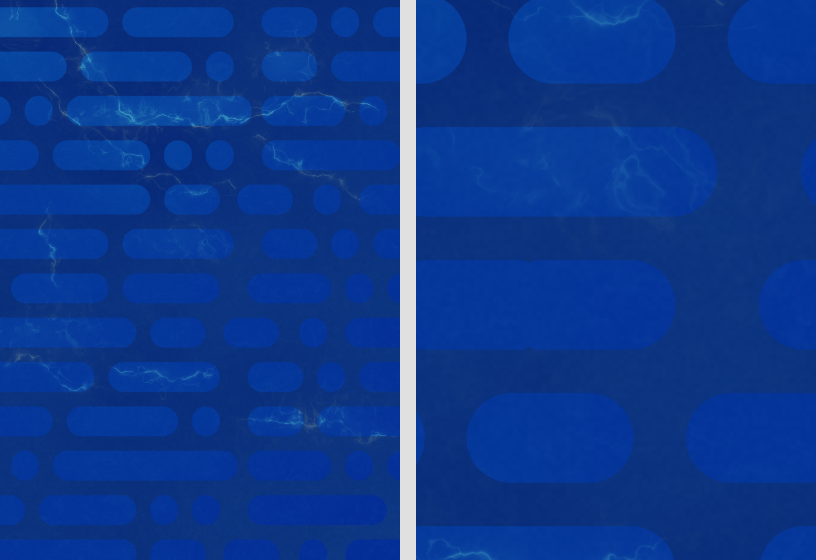
Left, the full canvas; right, a detail of the centre.
Write a Shadertoy shader that draws this background.

```glsl
// Deep blue backdrop with thirteen rows of dash-and-dot capsules, crossed by
// glowing mineral veins. Capsules fill the spaces between listed gaps; veins
// are noise-warped segments plus patches of ridged noise.

const float ROW_PITCH = 0.0792;    // all lengths in canvas heights
const float HALF_HEIGHT = 0.0267;
const float UNIT = 0.02487;        // horizontal step of the capsule grid
const float GRID_LEFT = 0.0195;
const int SHIFT_ROW = 6;           // rows from here on move one unit left
const float DENT_RADIUS = 0.004;   // notch where two capsules fuse
const float VEIN_WIDTH = 0.0007;
const float WARP = 0.075;

const vec3 FIELD_DARK = vec3(0.025, 0.155, 0.465);
const vec3 FIELD_LIGHT = vec3(0.05, 0.215, 0.51);
const vec3 PILL_BRIGHT = vec3(0.025, 0.275, 0.63);
const vec3 PILL_DEEP = vec3(0.015, 0.18, 0.59);
const vec3 VEIN_CYAN = vec3(0.24, 0.62, 0.76);
const vec3 VEIN_SAND = vec3(0.36, 0.43, 0.52);

// Six row patterns, five gaps each, in grid units
const int ROW_PATTERN[13] = int[13](0, 1, 2, 3, 4, 0, 5, 4, 0, 1, 2, 3, 4);
const float GAP_START[30] = float[30](
    7., 16., 22., 25., 40.,   4., 13., 16., 22., 40.,   0., 3., 17.3, 24., 27.,
    2., 10., 13., 16., 28.,   10., 15., 20.25, 23.7, 40.,   0., 8., 16., 24., 27.);
const float GAP_END[30] = float[30](
    8., 18., 23., 26., 41.,   5., 14., 18., 23., 41.,   1., 4., 18., 25., 28.,
    3., 11., 14., 18., 29.,   11., 16.25, 21.7, 25., 41.,   1., 9., 18., 25., 28.);

// Vein strands: start and end, y downwards
const vec4 STRANDS[12] = vec4[12](
    vec4(.07, .16, .25, .30), vec4(.11, .01, .17, .11), vec4(.17, .11, .24, .215),
    vec4(.24, .215, .44, .20), vec4(.44, .21, .56, .175), vec4(.56, .175, .68, .20),
    vec4(.46, .25, .64, .34), vec4(.24, .32, .43, .34), vec4(.09, .38, .10, .52),
    vec4(.03, .64, .17, .70), vec4(.19, .665, .37, .68), vec4(.44, .75, .70, .775));
// Filament patches: centre and radii
const vec4 PATCHES[8] = vec4[8](
    vec4(.02, .045, .05, .04), vec4(.16, .12, .035, .035), vec4(.51, .115, .07, .05),
    vec4(.38, .18, .09, .04), vec4(.25, .215, .09, .035), vec4(.33, .43, .08, .04),
    vec4(.08, .60, .11, .05), vec4(.58, .755, .13, .04));

float hash(vec2 p) {
    vec3 q = fract(p.xyx * 0.1031);
    q += dot(q, q.yzx + 33.33);
    return fract((q.x + q.y) * q.z);
}

float noise(vec2 p) {
    vec2 i = floor(p), f = fract(p);
    f = f * f * (3.0 - 2.0 * f);
    return mix(mix(hash(i), hash(i + vec2(1, 0)), f.x),
               mix(hash(i + vec2(0, 1)), hash(i + vec2(1, 1)), f.x), f.y);
}

float fbm(vec2 p) {
    float sum = 0.0, amp = 0.5;
    for (int i = 0; i < 5; i++) {
        sum += amp * noise(p);
        p = mat2(1.6, 1.2, -1.2, 1.6) * p + 7.3;
        amp *= 0.5;
    }
    return sum / 0.96875;
}

// Signed distance to a capsule from x = a to x = b; q.y is zero on its axis
float capsule(vec2 q, float a, float b) {
    float halfWidth = 0.5 * (b - a);
    float r = min(HALF_HEIGHT, halfWidth);
    vec2 d = abs(q - vec2(0.5 * (a + b), 0.0)) - vec2(halfWidth, HALF_HEIGHT) + r;
    return length(max(d, 0.0)) + min(max(d.x, d.y), 0.0) - r;
}

float capsuleRows(vec2 p) {
    int row = clamp(int(floor(p.y / ROW_PITCH)), 0, 12);
    vec2 q = vec2(p.x - GRID_LEFT, p.y - (float(row) + 0.5) * ROW_PITCH);
    if (row >= SHIFT_ROW) q.x += UNIT;
    float left = -9.0, dist = 1.0;
    for (int i = 0; i < 5; i++) {
        int gap = ROW_PATTERN[row] * 5 + i;
        float right = GAP_START[gap], span = right - left;
        float d = capsule(q, left * UNIT, right * UNIT);
        // Fused capsules show a small dent on both long edges
        float split = abs(span - 7.0) < 0.1 ? 0.5 : 0.72;
        if (split < 0.6 || abs(span - 13.3) < 0.1) {
            vec2 dent = vec2((left + split * span) * UNIT, HALF_HEIGHT + 0.0025);
            d = max(d, DENT_RADIUS - length(vec2(q.x, abs(q.y)) - dent));
        }
        dist = min(dist, d);
        left = GAP_END[gap];
    }
    return min(dist, capsule(q, left * UNIT, (left + 9.0) * UNIT));
}

float segment(vec2 p, vec2 a, vec2 b) {
    vec2 pa = p - a, ba = b - a;
    return length(pa - ba * clamp(dot(pa, ba) / dot(ba, ba), 0.0, 1.0));
}

float veins(vec2 p, float px) {
    vec2 warp = vec2(fbm(p * 17.0), fbm(p * 17.0 + 40.0)) - 0.5;
    vec2 fork = vec2(fbm(p * 24.0 + 80.0), fbm(p * 24.0 + 120.0)) - 0.5;
    float width = VEIN_WIDTH + 0.5 * px, glow = 0.0, haze = 0.0;
    for (int i = 0; i < 12; i++) {
        vec4 s = STRANDS[i];
        float d1 = segment(p + WARP * warp, s.xy, s.zw);
        float d2 = segment(p + 1.5 * WARP * fork, s.xy, s.zw);
        float line = exp(-d1 / width) + 0.45 * exp(-d2 / width) + 0.13 * exp(-d1 / 0.011);
        glow = max(glow, line * (i < 6 ? 1.0 : 0.65));
    }
    for (int i = 0; i < 8; i++) {
        vec2 r = (p + 0.6 * WARP * warp - PATCHES[i].xy) / PATCHES[i].zw;
        haze = max(haze, exp(-1.5 * dot(r, r)) * (i < 5 ? 1.0 : 0.5));
    }
    float ridge = pow(1.0 - abs(2.0 * fbm(p * 42.0 + 3.0 * warp) - 1.0), 11.0);
    float breaks = smoothstep(0.2, 0.75, noise(p * 75.0));
    return glow * (0.25 + 0.75 * breaks) + haze * (0.16 + 0.65 * ridge * breaks)
         + 0.05 * ridge * breaks;
}

void mainImage(out vec4 fragColor, in vec2 fragCoord) {
    float px = 1.0 / iResolution.y;
    vec2 p = vec2(fragCoord.x, iResolution.y - fragCoord.y) * px;
    float cloud = fbm(p * 4.0) - 0.5;

    // Field lightens and capsules deepen toward the lower right
    float slope = 0.5 * p.x + 0.75 * p.y;
    vec3 field = mix(FIELD_DARK, FIELD_LIGHT, clamp(0.1 + 0.75 * slope + cloud, 0.0, 1.0));
    vec3 pill = mix(PILL_BRIGHT, PILL_DEEP, clamp(0.1 + 0.85 * slope + 0.6 * cloud, 0.0, 1.0));
    float inside = smoothstep(0.75 * px, -0.75 * px, capsuleRows(p));
    vec3 color = mix(field, pill, inside);

    // Veins glow cyan over capsules and sandy between them
    vec3 tint = mix(VEIN_SAND, VEIN_CYAN, 0.2 + 0.8 * inside);
    color = mix(color, tint, clamp(0.75 * veins(p, px), 0.0, 0.85));
    color += 0.012 * (noise(p * 350.0) - 0.5);
    fragColor = vec4(color, 1.0);
}
```
